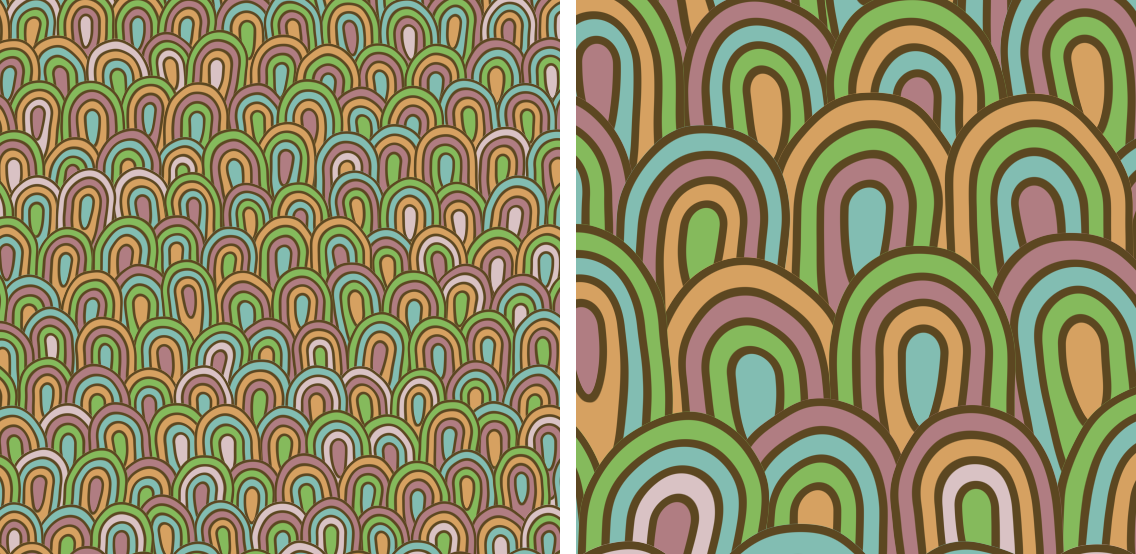
Left, the full canvas; right, a detail of the centre.
Write a WebGL 1 fragment shader that draws this pattern.

```glsl
precision highp float;
// Overlapping rows of hand-drawn rainbow arches in muted retro colours.

uniform vec2 u_resolution;

const float ROWS = 12.0;          // rows of arches over the canvas height
const float COLUMN_PITCH = 1.17;  // lengths below are in row heights
const float RADIUS = 0.65;        // half width of an arch
const float BAND = 0.166;         // width of one colour band
const float LINE = 0.029;         // half width of the outlines
const float CROWN_SQUASH = 0.84;  // below 1 makes the crown taller than round
const float LEG_TAPER = 0.26;     // how fast the legs close downwards
const float WOBBLE = 0.035;       // unsteadiness of the drawn lines
const float PINK_SLOTS = 11.0;    // larger means fewer pink bands

const vec3 INK    = vec3(0.36, 0.28, 0.13);
const vec3 GREEN  = vec3(0.52, 0.73, 0.36);
const vec3 MAUVE  = vec3(0.69, 0.49, 0.51);
const vec3 ORANGE = vec3(0.84, 0.63, 0.38);
const vec3 TEAL   = vec3(0.51, 0.74, 0.70);
const vec3 PINK   = vec3(0.85, 0.76, 0.77);

float hash(vec2 cell, float seed) {
  vec3 q = fract(vec3(cell, seed) * vec3(0.1031, 0.1130, 0.0973) + 0.37);
  q += dot(q, q.yzx + 33.33);
  return fract((q.x + q.y) * q.z);
}

vec2 gradientAt(vec2 cell) {
  float angle = 6.2832 * hash(cell, 71.0);
  return vec2(cos(angle), sin(angle));
}

float gradientNoise(vec2 p) {
  vec2 i = floor(p), f = p - i;
  vec2 u = f * f * f * (f * (f * 6.0 - 15.0) + 10.0);
  vec2 e = vec2(1.0, 0.0);
  float low  = mix(dot(gradientAt(i), f), dot(gradientAt(i + e), f - e), u.x);
  float high = mix(dot(gradientAt(i + e.yx), f - e.yx),
                   dot(gradientAt(i + 1.0), f - 1.0), u.x);
  return mix(low, high, u.y);
}

// Each arch gets its own order of the four main colours, sometimes with pink.
vec3 bandColour(vec2 cell, float band) {
  if (band == floor(hash(cell, 11.0) * PINK_SLOTS)) return PINK;
  if (hash(cell, 12.0) < 0.5 && band > 0.5 && band < 2.5) band = 3.0 - band;
  float start = floor(4.0 * pow(hash(cell, 13.0), 1.25));
  float stride = hash(cell, 14.0) < 0.5 ? 1.0 : 3.0;
  float index = mod(start + stride * band + 0.5, 4.0);
  if (index < 1.0) return GREEN;
  if (index < 2.0) return MAUVE;
  return index < 3.0 ? ORANGE : TEAL;
}

// Paints one arch over the colour so far; p is relative to the crown's centre.
vec3 paintArch(vec3 under, vec2 p, vec2 cell, float size, float blur) {
  float lean = 0.24 * (hash(cell, 4.0) - 0.5);
  vec2 q = vec2(p.x - lean * p.y, p.y) / size;

  // Crown and legs are half ellipses; the slope turns d into true distance.
  float squash = q.y > 0.0 ? CROWN_SQUASH : LEG_TAPER;
  vec2 e = vec2(q.x, q.y * squash);
  float d = max(length(e), 0.001);
  float slope = max(length(vec2(e.x, e.y * squash)) / d, 0.2);
  float toTrue = size / slope;

  // Bands count inwards from 0 to 3, the last one being the core.
  float depth = (RADIUS - d) / BAND;
  float nearestEdge = clamp(floor(depth + 0.5), 0.0, 3.0);
  float edgeDistance = abs(depth - nearestEdge) * BAND * toTrue;
  vec3 fill = bandColour(cell, clamp(floor(depth), 0.0, 3.0));
  vec3 paint = mix(INK, fill, smoothstep(-blur, blur, edgeDistance - LINE));
  float cover = smoothstep(-blur, blur, (RADIUS - d) * toTrue + LINE);
  return mix(under, paint, cover);
}

void main() {
  vec2 p = gl_FragCoord.xy / u_resolution.y * ROWS;
  float blur = 0.75 * ROWS / u_resolution.y;
  p += WOBBLE * vec2(gradientNoise(p * 1.9),
                     gradientNoise(p * 1.9 + vec2(37.0, 11.0)));

  vec3 colour = INK;
  // Upper rows lie behind lower ones.
  for (int r = 0; r < 4; r++) {
    float row = floor(p.y) + 3.0 - float(r);
    float shift = 0.5 * mod(row, 2.0) + 0.35 * hash(vec2(row, 5.0), 1.0);
    float column = floor(p.x / COLUMN_PITCH - shift);
    float inFront = mod(column, 2.0);

    // Even columns are painted first, so odd ones overlap them.
    for (int k = 0; k < 3; k++) {
      float m = float(k) + inFront;
      if (m > 2.5) m = 0.0;
      float side = m * (1.5 * m - 2.5);  // 0, -1, 1
      vec2 cell = vec2(column + side, row);
      float size = mix(0.90, 1.08, hash(cell, 2.0));
      float apex = row + 0.36 * hash(cell, 3.0);
      float x = (cell.x + 0.5 + shift + 0.22 * (hash(cell, 6.0) - 0.5))
              * COLUMN_PITCH;
      vec2 centre = vec2(x, apex - size * RADIUS / CROWN_SQUASH);
      colour = paintArch(colour, p - centre, cell, size, blur);
    }
  }
  gl_FragColor = vec4(colour, 1.0);
}
```
